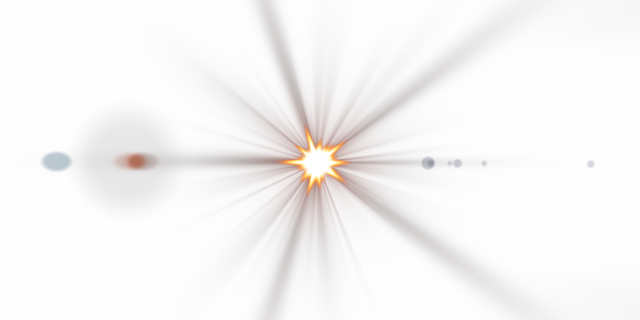
This background is drawn by a Shadertoy shader. Its source:

```glsl
// Lens flare on white: a burning star with soft grey rays, ghost discs and dots.

#define STAR_CENTER   vec2(-0.008, -0.008)
#define PAPER         vec3(0.995)
#define CORE_RADIUS   0.057
#define FLAME_REACH   0.24
#define FLAME_SPREAD  0.10
#define HALO_STRENGTH 0.42
#define HALO_FALLOFF  0.085
#define STREAK_REACH  0.27
#define RAY_ROOT      0.008

const float TAU = 6.2831853;

// Rays: angle in degrees, widening, length, darkness
const int RAY_COUNT = 11;
const vec4 RAYS[RAY_COUNT] = vec4[](
    vec4(108.2, 0.032, 0.62, 0.27), vec4(37.0, 0.036, 0.66, 0.21),
    vec4(-35.4, 0.036, 0.66, 0.24), vec4(-107.3, 0.036, 0.60, 0.24),
    vec4(179.5, 0.022, 0.40, 0.25), vec4(0.0, 0.010, 0.40, 0.16),
    vec4(142.5, 0.070, 0.38, 0.12), vec4(-132.0, 0.045, 0.38, 0.09),
    vec4(-84.0, 0.050, 0.36, 0.10), vec4(50.6, 0.035, 0.45, 0.07),
    vec4(86.0, 0.040, 0.40, 0.05));

// Dots: x, radius, darkness
const int DOT_COUNT = 6;
const vec3 DOTS[DOT_COUNT] = vec3[](
    vec3(0.338, 0.020, 0.17), vec3(0.347, 0.011, 0.12),
    vec3(0.406, 0.007, 0.14), vec3(0.430, 0.013, 0.16),
    vec3(0.513, 0.008, 0.15), vec3(0.846, 0.011, 0.15));

float hash(float n) {
    n = fract(n * 0.1031);
    n *= n + 33.33;
    return fract(n * (n + n));
}

// Value noise around the circle; "cells" is a whole number, so it has no seam
float angularNoise(float angle, float cells, float seed) {
    float x = fract(angle / TAU) * cells;
    float cell = floor(x);
    float a = hash(cell + seed);
    float b = hash(mod(cell + 1.0, cells) + seed);
    return mix(a, b, smoothstep(0.0, 1.0, x - cell));
}

// Soft filled ellipse: 1 inside, 0 outside
float ellipse(vec2 p, vec2 center, vec2 radius, float softness) {
    float d = (length((p - center) / radius) - 1.0) * min(radius.x, radius.y);
    return 1.0 - smoothstep(-softness, softness, d);
}

void mainImage(out vec4 fragColor, in vec2 fragCoord) {
    vec2 p = (fragCoord - 0.5 * iResolution.xy) / iResolution.y;
    vec2 q = p - STAR_CENTER;
    float r = length(q);
    float angle = atan(q.y, q.x);
    float edge = 1.0 / iResolution.y;

    // Paper with a faint shade in the right corners
    vec3 color = PAPER;
    float corner = smoothstep(0.3, 0.44, abs(p.y)) * smoothstep(0.4, 1.0, p.x);
    color -= 0.025 * corner;

    // Long rays, and the flame spikes that share their directions
    float shade = 0.0;
    float spike = 0.0;
    for (int i = 0; i < RAY_COUNT; i++) {
        vec4 ray = RAYS[i];
        float theta = radians(ray.x);
        vec2 dir = vec2(cos(theta), sin(theta));
        float along = dot(q, dir);
        float across = (dir.x * q.y - dir.y * q.x) / (RAY_ROOT + ray.y * max(along, 0.0));
        float fade = exp(-pow(along / ray.z, 2.0)) * smoothstep(0.0, 0.05, along);
        shade += ray.w * exp(-0.5 * across * across) * fade;
        float turn = acos(clamp(along / max(r, 1e-4), -1.0, 1.0));
        spike += ray.w * exp(-pow(turn / FLAME_SPREAD, 2.0));
    }

    // Fine streaks and halo
    float fine = angularNoise(angle, 110.0, 7.0);
    float broad = angularNoise(angle, 41.0, 151.0);
    float streak = smoothstep(0.35, 1.0, 0.5 * fine + 0.5 * broad);
    shade += 0.15 * streak * exp(-pow(r / STREAK_REACH, 2.0));
    shade += HALO_STRENGTH * exp(-r / HALO_FALLOFF) * (0.6 + 0.6 * fine);

    // Faint horizontal band to the left
    shade += 0.03 * exp(-pow(q.y / 0.03, 2.0)) * smoothstep(0.05, -0.2, q.x)
           * smoothstep(-1.1, -0.4, q.x);
    vec3 absorb = mix(vec3(0.75, 1.05, 1.10), vec3(0.94, 1.0, 1.02), smoothstep(0.05, 0.3, r));
    color -= min(shade, 0.5) * absorb;

    // Ghosts on the left
    float disc = 1.0 - smoothstep(0.09, 0.205, length(p - vec2(-0.602, -0.003)));
    color -= 0.085 * disc * vec3(0.95, 1.0, 1.0);
    color -= ellipse(p, vec2(-0.823, -0.005), vec2(0.045, 0.029), 0.008) * vec3(0.25, 0.20, 0.17);
    color -= ellipse(p, vec2(-0.552, -0.005), vec2(0.044, 0.027), 0.008) * vec3(0.10, 0.13, 0.14);
    color -= ellipse(p, vec2(-0.588, -0.005), vec2(0.050, 0.025), 0.011) * vec3(0.07, 0.15, 0.18);
    color -= ellipse(p, vec2(-0.578, -0.005), vec2(0.027, 0.022), 0.012) * vec3(0.00, 0.14, 0.18);

    // Dots on the right
    for (int i = 0; i < DOT_COUNT; i++) {
        vec2 center = vec2(DOTS[i].x, -0.008 - 0.006 * DOTS[i].x);
        float dotMask = ellipse(p, center, vec2(DOTS[i].y), edge + 0.002);
        color -= DOTS[i].z * dotMask * vec3(1.05, 1.0, 0.85);
    }

    // Burning core: white, yellow, orange, then red at the tips
    float reach = CORE_RADIUS + FLAME_REACH * spike + 0.022 * (broad - 0.5);
    float t = r / reach;
    vec3 flame = mix(vec3(1.0), vec3(1.0, 0.88, 0.45), smoothstep(0.50, 0.72, t));
    flame = mix(flame, vec3(1.0, 0.60, 0.25), smoothstep(0.68, 0.88, t));
    flame = mix(flame, vec3(0.90, 0.46, 0.36), smoothstep(0.85, 1.1, t));
    color = mix(color, flame, 1.0 - smoothstep(0.72, 1.2, t));
    color = mix(color, vec3(1.0), 1.0 - smoothstep(0.03, 0.055, r));

    fragColor = vec4(clamp(color, 0.0, 1.0), 1.0);
}
```
